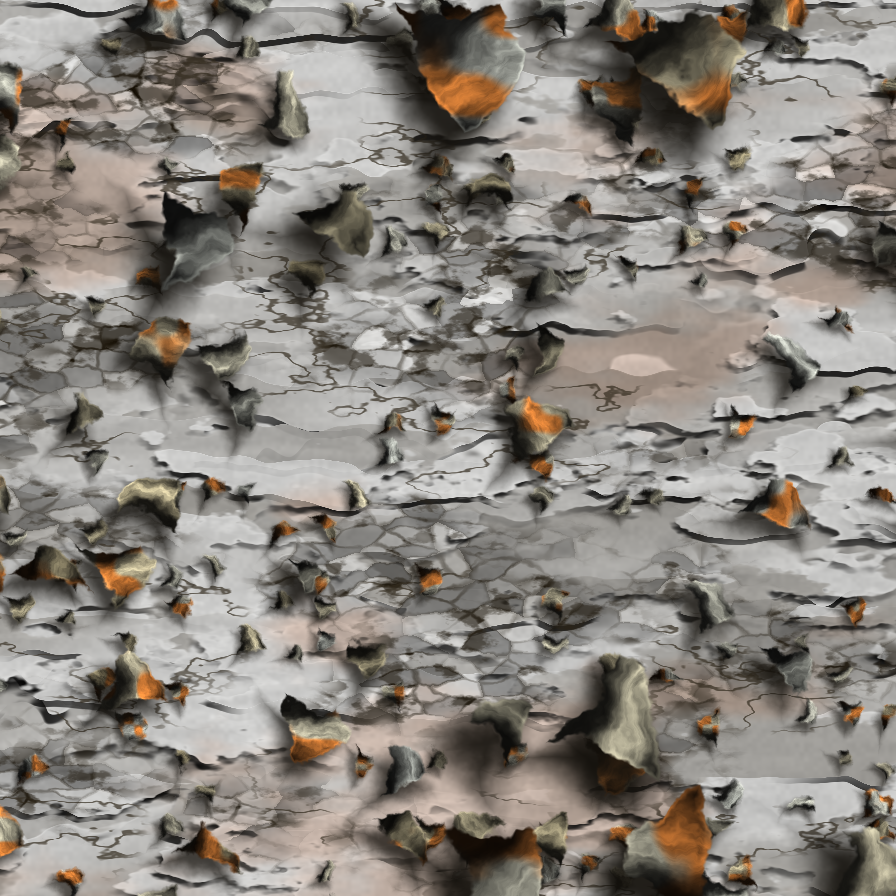
Reproduce this texture procedurally as a WebGL 2 fragment shader.

```glsl
#version 300 es
precision highp float;
// Weathered pale bark: torn horizontal sheets stacked in layers, each casting
// a thin shadow, with cracked cellular crusts between them. Curled flaps of
// three sizes are scattered on jittered grids with soft shadows below left.
uniform vec2 u_resolution;
out vec4 fragColor;

const vec3 PALE = vec3(0.79, 0.79, 0.785);
const vec3 ASH = vec3(0.57, 0.56, 0.54);
const vec3 SOOT = vec3(0.10, 0.085, 0.06);
const vec3 OLIVE = vec3(1.0, 0.93, 0.72);
const vec3 RUST = vec3(1.15, 0.68, 0.30);

float hash(vec2 p) {
  vec3 q = fract(p.xyx * vec3(0.1031, 0.1030, 0.0973));
  q += dot(q, q.yzx + 33.33);
  return fract((q.x + q.y) * q.z);
}

vec2 hash2(vec2 p) { return vec2(hash(p), hash(p + 57.3)); }

mat2 turn(float a) { return mat2(cos(a), sin(a), -sin(a), cos(a)); }

float noise(vec2 p) {
  vec2 c = floor(p), f = fract(p);
  f = f * f * (3.0 - 2.0 * f);
  return mix(mix(hash(c), hash(c + vec2(1, 0)), f.x),
             mix(hash(c + vec2(0, 1)), hash(c + vec2(1, 1)), f.x), f.y);
}

float fbm(vec2 p) {
  float sum = 0.0, amp = 0.5;
  for (int i = 0; i < 5; i++) {
    sum += amp * noise(p);
    p = turn(0.35) * p * 2.03 + 11.7;
    amp *= 0.52;
  }
  return sum;
}

// Layered sines that bend the horizontal grain.
float sway(vec2 p, float seed) {
  return 0.5 * sin(p.x * 7.0 + seed) + 0.3 * sin(p.x * 17.0 + p.y * 9.0 + seed * 2.0)
       + 0.2 * sin(p.x * 41.0 - p.y * 23.0 + seed * 3.0);
}

// Cellular noise: x = distance to the cell border, y = random cell value.
vec2 cellular(vec2 p) {
  vec2 base = floor(p);
  float near = 9.0, second = 9.0, id = 0.0;
  for (int j = -1; j <= 1; j++)
    for (int i = -1; i <= 1; i++) {
      vec2 cell = base + vec2(i, j);
      float d = length(cell + hash2(cell) - p);
      if (d < near) { second = near; near = d; id = hash(cell + 7.7); }
      else second = min(second, d);
    }
  return vec2(second - near, id);
}

// Sheet thickness: torn noise combined with rows that end in straight steps.
float sheetField(vec2 p, float seed, float rows) {
  float y = p.y * rows + 0.3 * sway(p, seed) + 0.3 * noise(p * 34.0 + seed);
  float row = floor(y);
  float x = p.x * 3.5 + seed;
  float band = mix(noise(vec2(x, row * 7.3)), noise(vec2(x, row * 7.3 + 7.3)),
                   smoothstep(0.88, 1.0, y - row));
  return 0.6 * fbm(p * vec2(0.45, 1.0) * rows + seed * 5.1) + 0.4 * band;
}

vec3 addSheet(vec3 col, vec2 p, float seed, float rows, vec2 toLight) {
  float level = 0.53;
  float f = sheetField(p, seed, rows);
  float cover = smoothstep(level, level + 0.025, f);
  float above = smoothstep(level - 0.01, level + 0.05, sheetField(p + toLight, seed, rows));
  float lift = smoothstep(0.2, 0.75, noise(p * 8.0 + seed * 3.0));
  col *= 1.0 - 0.8 * lift * above * (1.0 - cover);
  float tone = noise(p * vec2(2.5, 8.0) + seed * 9.0);
  vec3 sheet = mix(ASH, PALE, smoothstep(0.05, 0.6, tone));
  sheet *= 1.0 + 0.06 * (1.0 - smoothstep(level + 0.02, level + 0.06, f));
  return mix(col, sheet, cover * 0.92);
}

// Cracked, flaky crust limited to rough patches.
vec3 addCrust(vec3 col, vec2 p) {
  float rough = smoothstep(0.48, 0.64, fbm(p * vec2(4.0, 8.0) + 31.0));
  vec2 q = p + 0.022 * vec2(fbm(p * 24.0), fbm(p * 24.0 + 50.0));
  vec2 flake = cellular(q * vec2(24.0, 52.0));
  float crack = 1.0 - smoothstep(0.03, 0.2, flake.x);
  float pits = smoothstep(0.54, 0.68, fbm(p * vec2(32.0, 60.0)));
  col *= mix(1.0, 0.62 + 0.5 * flake.y, rough);
  col = mix(col, SOOT * 1.6, rough * (0.6 * crack * noise(p * 30.0) + 0.6 * pits));
  float vein = abs(fbm(p * vec2(9.0, 24.0) + 80.0) - 0.5);
  float broken = smoothstep(0.5, 0.7, noise(p * vec2(9.0, 14.0)));
  return mix(col, SOOT * 2.0, 0.7 * broken * (1.0 - smoothstep(0.004, 0.022, vein)));
}

// Bent, tapering patch; negative inside.
float flapDistance(vec2 q, vec2 size) {
  q.x += 0.9 * q.y * q.y;
  return max(abs(q.x) - size.x * (1.0 - 0.5 * q.y / size.y), abs(q.y) - size.y);
}

// Curled flaps, one per occupied grid cell, shaded like rolled cylinders.
vec3 addFlaps(vec3 col, vec2 p, float grid, float density, float depth) {
  vec2 g = p * grid + grid * 3.7;
  for (int j = -1; j <= 1; j++)
    for (int i = -1; i <= 1; i++) {
      vec2 cell = floor(g) + vec2(i, j);
      float cluster = 0.3 + 1.4 * noise(cell * 4.0 / grid + 5.0);
      if (hash(cell + 3.1) > density * cluster) continue;
      vec2 rnd = hash2(cell + 19.0);
      vec2 d = g - cell - 0.25 - 0.5 * hash2(cell + 41.0);
      vec2 size = mix(vec2(0.12, 0.14), vec2(0.32, 0.36), rnd);
      mat2 spin = turn((hash(cell + 63.0) - 0.5) * 3.4);
      vec2 ragged = vec2(fbm(g * 3.0), fbm(g * 3.0 + 40.0)) - 0.5;
      vec2 q = spin * (d + 0.35 * ragged);
      float shade = smoothstep(0.2, -0.14, flapDistance(spin * (d + vec2(0.13, 0.15) + 0.2 * ragged), size));
      col = mix(col, SOOT * 0.7, depth * shade);
      float dist = flapDistance(q, size);
      float body = smoothstep(0.0025 * grid, -0.0025 * grid, dist);
      float across = (q.x + 0.9 * q.y * q.y) / size.x;
      float roll = pow(max(cos((across - 0.3) * 1.45), 0.0), 1.6);
      float fibre = fbm(q * vec2(16.0, 5.0) + cell);
      float tone = (0.07 + 0.52 * roll) * (0.45 + 1.1 * fibre) * (0.65 + 0.6 * rnd.y);
      vec3 tint = mix(vec3(0.98, 1.0, 0.96), OLIVE, hash(cell + 88.0));
      tint = mix(tint, RUST, step(0.62, rnd.x) * smoothstep(0.4, 0.65, noise(g * 4.0)));
      float rim = smoothstep(-0.05, -0.01, dist) * smoothstep(-0.2, 0.6, across);
      col = mix(col, tint * (tone + 0.22 * rim), body);
    }
  return col;
}

void main() {
  vec2 p = gl_FragCoord.xy / u_resolution;
  // Underlying bark, then sheets from broad to fine.
  vec3 col = mix(ASH, PALE, 0.75 * fbm(p * vec2(3.0, 9.0)));
  for (int i = 0; i < 5; i++) {
    float k = float(i);
    col = addSheet(col, p, 3.0 + 6.7 * k, 8.0 + 3.5 * k, vec2(0.004, 0.011 - 0.0012 * k));
  }
  // Fine grain and faint warm or pink stains.
  float grain = noise(vec2(p.x * 9.0, p.y * 85.0 + sway(p, 1.0)));
  col *= 0.94 + 0.08 * grain + 0.05 * noise(p * 190.0);
  float stain = smoothstep(0.55, 0.72, fbm(p * vec2(3.0, 7.0) + 64.0));
  col *= mix(vec3(1.0), vec3(1.0, 0.91, 0.86), stain);
  col = addCrust(col, p);
  // Scattered curls from crumbs to large rolls.
  col = addFlaps(col, p, 24.0, 0.20, 0.6);
  col = addFlaps(col, p, 11.0, 0.30, 0.75);
  col = addFlaps(col, p, 5.5, 0.42, 0.9);
  fragColor = vec4(clamp(col, 0.0, 1.0), 1.0);
}
```
